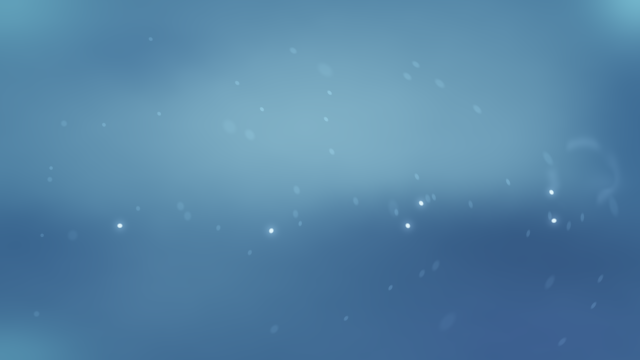
Give the GLSL for this background, as a WebGL 1 fragment shader.

```glsl
precision highp float;
// Misty blue backdrop: broad soft pools of light and shade around a hazy horizon,
// lit corners, a faint ring and drifting dust, with a few bright sparks.
// Positions are in canvas heights, with a 16:9 layout stretched to the canvas.
uniform vec2 u_resolution;

float hash(vec2 p) {
    return fract(sin(dot(p, vec2(127.1, 311.7))) * 43758.5453);
}

float noise(vec2 p) {
    vec2 i = floor(p), f = fract(p);
    f = f * f * (3.0 - 2.0 * f);
    return mix(mix(hash(i), hash(i + vec2(1.0, 0.0)), f.x),
               mix(hash(i + vec2(0.0, 1.0)), hash(i + 1.0), f.x), f.y);
}

float fbm(vec2 p) {
    float sum = 0.0, amp = 0.5;
    for (int i = 0; i < 4; i++) {
        sum += amp * noise(p);
        p = p * 2.03 + 7.3;
        amp *= 0.5;
    }
    return sum;
}

// Soft elliptical pool, 1 at its centre
float pool(vec2 p, vec2 centre, vec2 size) {
    vec2 d = (p - centre) / size;
    return exp(-dot(d, d));
}

// Soft-edged speck stretched along the given angle
float speck(vec2 p, vec2 centre, float radius, float angle, float stretch) {
    vec2 d = p - centre;
    float c = cos(angle), s = sin(angle);
    d = vec2(c * d.x + s * d.y, c * d.y - s * d.x);
    d.x /= stretch;
    return 1.0 - smoothstep(radius * 0.45, radius * 1.3, length(d));
}

vec3 mist(vec2 p) {
    vec2 q = p + 0.09 * (vec2(fbm(p * 3.0), fbm(p * 3.0 + 19.0)) - 0.47);

    // Horizon: higher and crisper towards the right
    float edge = mix(0.35, 0.41, smoothstep(0.6, 1.2, q.x));
    float air = smoothstep(edge - 0.11, edge + 0.12, q.y);
    vec3 col = mix(vec3(0.25, 0.42, 0.58), vec3(0.29, 0.49, 0.63), air);

    // Light in the upper air and its spill below
    float light = pool(q, vec2(0.88, 0.66), vec2(0.68, 0.29));
    col = mix(col, vec3(0.51, 0.70, 0.78), 0.95 * light * mix(0.25, 1.0, air));
    col = mix(col, vec3(0.45, 0.64, 0.74), 0.5 * air * pool(q, vec2(1.35, 0.62), vec2(0.28, 0.23)));
    col = mix(col, vec3(0.33, 0.52, 0.65), 0.65 * pool(q, vec2(0.56, 0.25), vec2(0.34, 0.2)));

    // Shade at the sides and below
    col = mix(col, vec3(0.26, 0.45, 0.61), 0.55 * pool(q, vec2(0.36, 0.87), vec2(0.26, 0.11)));
    col = mix(col, vec3(0.22, 0.39, 0.56), 0.7 * pool(q, vec2(0.06, 0.32), vec2(0.26, 0.12)));
    col = mix(col, vec3(0.22, 0.40, 0.57), 0.8 * pool(q, vec2(1.79, 0.6), vec2(0.17, 0.4)));
    col = mix(col, vec3(0.19, 0.33, 0.50), 0.85 * pool(q, vec2(1.52, 0.27), vec2(0.4, 0.15)));
    col = mix(col, vec3(0.23, 0.36, 0.56), 0.75 * pool(q, vec2(1.5, 0.04), vec2(0.42, 0.16)));

    // Lit corners
    col = mix(col, vec3(0.40, 0.66, 0.75), 0.8 * pool(p, vec2(0.0, 1.0), vec2(0.24, 0.14)));
    col = mix(col, vec3(0.47, 0.74, 0.82), 0.9 * pool(p, vec2(1.78, 1.02), vec2(0.14, 0.13)));
    col = mix(col, vec3(0.35, 0.60, 0.71), 0.8 * pool(p, vec2(0.0), vec2(0.24, 0.11)));
    return col + 0.035 * (fbm(p * vec2(3.0, 5.0) + 4.0) - 0.47);
}

void main() {
    vec2 p = gl_FragCoord.xy / u_resolution * vec2(16.0 / 9.0, 1.0);
    vec3 col = mist(p);

    // Faint broken ring on the right
    vec2 r = p - vec2(1.62, 0.52);
    float ring = exp(-pow((length(r) - 0.085) / 0.016, 2.0));
    col += 0.05 * ring * smoothstep(0.3, 0.7, noise(p * 22.0));
    col += 0.03 * pool(p, vec2(1.68, 0.49), vec2(0.05, 0.03));

    // Drifting dust, denser to the right and near the horizon
    for (int i = 0; i < 56; i++) {
        float n = float(i);
        vec2 h = vec2(hash(vec2(n, 1.7)), hash(vec2(n, 5.3)));
        float size = hash(vec2(n, 9.1));
        vec2 c = vec2(1.72 * pow(h.x, 0.7), 0.4 + 1.1 * (h.y - 0.5) * abs(h.y - 0.5) * 2.0);
        float dust = speck(p, c, mix(0.005, 0.017, size * size * size), 0.6 + 2.0 * h.y, 1.0 + 1.4 * h.x);
        col += vec3(0.11, 0.13, 0.13) * dust * mix(0.8, 0.2, size);
    }

    // Bright sparks along the horizon; the two on the right have a partner above
    for (int i = 0; i < 4; i++) {
        float n = float(i);
        vec2 c = vec2(0.333 + 0.405 * n + 0.0165 * sin(1.9 * n), 0.373 - 0.014 * sin(1.5708 * n));
        vec2 partner = c + mix(vec2(0.037, 0.0625), vec2(-0.007, 0.079), n - 2.0);
        float spark = speck(p, c, 0.0065, 1.1 * n, 1.15);
        float halo = pool(p, c, vec2(0.016));
        if (i > 1) {
            spark = max(spark, speck(p, partner, 0.006, 2.2, 1.25));
            halo += pool(p, partner, vec2(0.015));
        }
        col = mix(col + 0.1 * halo, vec3(0.90, 0.98, 1.0), 0.95 * spark);
    }

    gl_FragColor = vec4(clamp(col, 0.0, 1.0), 1.0);
}
```
